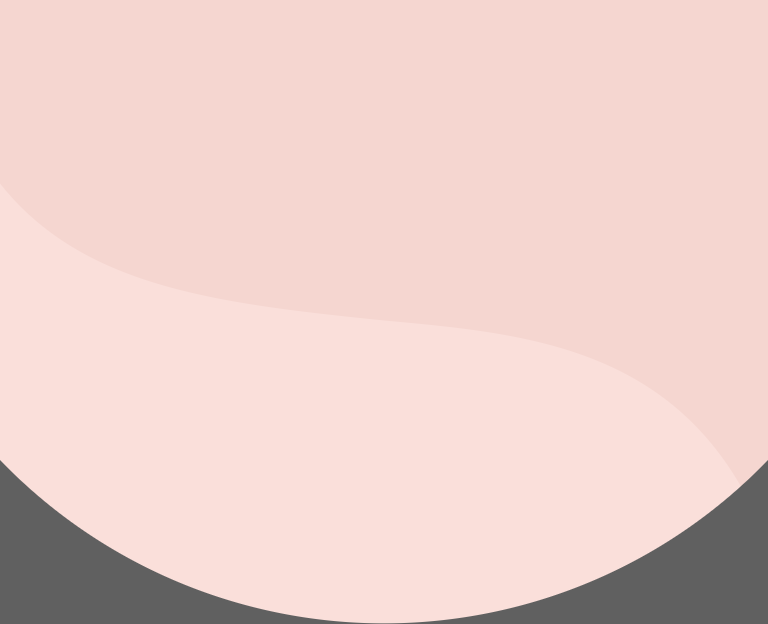
This background is drawn by a WebGL 1 fragment shader. Its source:

```glsl
precision highp float;
// A large pale pink disc with a flowing two-tone wave, set on dark grey.

uniform vec2 u_resolution;

// Lengths are in canvas heights; x is measured from the centre line.
const vec3 GREY = vec3(0.378);
const vec3 UPPER_PINK = vec3(0.961, 0.839, 0.816);
const vec3 LOWER_PINK = vec3(0.980, 0.875, 0.855);

const vec2 DISC_CENTER = vec2(0.0, 0.855);
const float DISC_RADIUS = 0.854;

// Control points of the wave: two cubic curves joined at the middle.
const vec2 WAVE_START = vec2(-0.6154, 0.706);
const vec2 LEFT_PULL_A = vec2(-0.484, 0.540);
const vec2 LEFT_PULL_B = vec2(-0.270, 0.514);
const vec2 WAVE_MIDDLE = vec2(0.0, 0.4864);
const vec2 RIGHT_PULL_A = vec2(0.218, 0.4664);
const vec2 RIGHT_PULL_B = vec2(0.449, 0.447);
const vec2 WAVE_END = vec2(0.579, 0.208);

// Signed vertical offset from a cubic curve, scaled by its slope
// to approximate the distance; x must increase along the curve.
float curveDistance(vec2 p, vec2 a, vec2 b, vec2 c, vec2 d) {
  float t = 0.5;
  float stride = 0.25;
  vec2 point = a;
  vec2 tangent = b - a;
  for (int i = 0; i < 18; i++) {
    vec2 ab = mix(a, b, t);
    vec2 bc = mix(b, c, t);
    vec2 cd = mix(c, d, t);
    vec2 abc = mix(ab, bc, t);
    vec2 bcd = mix(bc, cd, t);
    point = mix(abc, bcd, t);
    tangent = bcd - abc;
    t += point.x < p.x ? stride : -stride;
    stride *= 0.5;
  }
  return (p.y - point.y) * tangent.x / length(tangent);
}

float waveDistance(vec2 p) {
  if (p.x < WAVE_MIDDLE.x) {
    return curveDistance(p, WAVE_START, LEFT_PULL_A, LEFT_PULL_B, WAVE_MIDDLE);
  }
  return curveDistance(p, WAVE_MIDDLE, RIGHT_PULL_A, RIGHT_PULL_B, WAVE_END);
}

// Coverage of the positive side of an edge, one pixel wide.
float coverage(float signedDistance) {
  return clamp(signedDistance * u_resolution.y + 0.5, 0.0, 1.0);
}

void main() {
  vec2 p = gl_FragCoord.xy / u_resolution.y;
  p.x -= 0.5 * u_resolution.x / u_resolution.y;

  // Two tones split by the wave
  vec3 color = mix(LOWER_PINK, UPPER_PINK, coverage(waveDistance(p)));

  // Disc over the grey ground
  float disc = coverage(DISC_RADIUS - distance(p, DISC_CENTER));
  gl_FragColor = vec4(mix(GREY, color, disc), 1.0);
}
```
